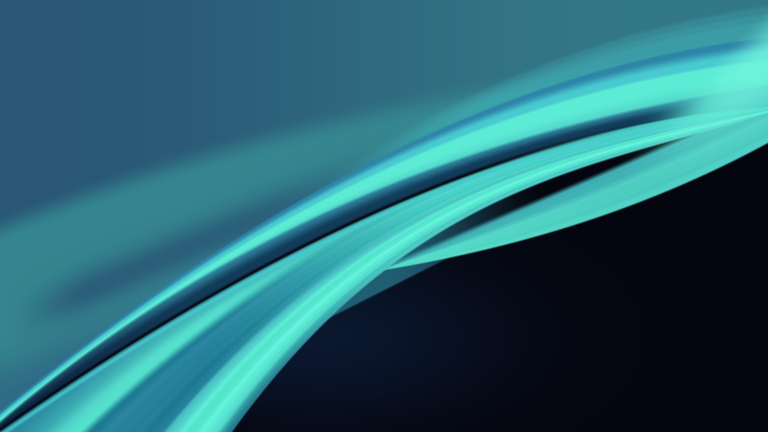
This background is drawn by a Shadertoy shader. Its source:

```glsl
// Draws sweeping translucent turquoise ribbons between a hazy blue sky and a dark corner.

const vec3 BLUE   = vec3(0.16, 0.34, 0.46);
const vec3 TEAL   = vec3(0.21, 0.54, 0.57);
const vec3 AQUA   = vec3(0.26, 0.72, 0.74);
const vec3 BRIGHT = vec3(0.36, 0.92, 0.83);
const vec3 NAVY   = vec3(0.04, 0.09, 0.18);
const vec3 NIGHT  = vec3(0.015, 0.02, 0.055);

// Cubic through four heights at x = 0, 1/3, 2/3 and 1.
float curve(float x, vec4 heights) {
    float t = 3.0 * x;
    float a = t - 1.0, b = t - 2.0, c = t - 3.0;
    return dot(heights, vec4(-a * b * c / 6.0, t * b * c / 2.0,
                             -t * a * c / 2.0, t * a * b / 6.0));
}

// Coverage of the area under an edge, with extra softness.
float below(float y, float edge, float soft) {
    float w = fwidth(y - edge) * 0.75 + soft;
    return smoothstep(-w, w, edge - y);
}

// Position across a band: 0 at its top, 1 at its bottom.
float across(float y, float top, float bottom) {
    return clamp((top - y) / max(top - bottom, 0.002), 0.0, 1.0);
}

float bell(float d, float width) {
    d /= width;
    return exp(-d * d);
}

// Fine silky streaks from layered sines.
float strands(float s, float x) {
    float sum = 0.0, amp = 0.5, freq = 13.0;
    for (int i = 0; i < 3; i++) {
        sum += amp * sin(freq * s + 2.0 * x + float(i) * 1.7);
        freq *= 1.9;
        amp *= 0.6;
    }
    return sum;
}

vec3 hazySky(vec2 p) {
    vec3 col = mix(BLUE, vec3(0.20, 0.47, 0.53), smoothstep(0.05, 0.85, p.x));
    float veil = curve(p.x, vec4(0.47, 0.67, 0.80, 0.89));
    col = mix(col, TEAL, 0.9 * below(p.y, veil, 0.035));
    float crease = 0.243 + 0.75 * p.x;
    float reach = smoothstep(0.0, 0.12, p.x) * (1.0 - smoothstep(0.3, 0.58, p.x));
    col = mix(col, BLUE, 0.85 * reach * bell(p.y - crease, 0.05));
    return mix(col, BLUE * 1.1, 0.7 * below(p.y, crease - 0.1, 0.07));
}

vec3 darkCorner(vec2 p) {
    float glow = bell(length((p - vec2(0.42, 0.22)) * vec2(1.0, 1.2)), 0.24);
    return mix(NIGHT, NAVY, glow);
}

// Teal hollow with a bright fan of light rising from the lower left.
vec3 hollow(vec2 p, float line, float foldTop) {
    float x = p.x, y = p.y;
    vec3 col = mix(vec3(0.14, 0.50, 0.60), vec3(0.29, 0.83, 0.78), smoothstep(0.25, 0.62, x));
    float fan = curve(x, vec4(-0.204, 0.322, 0.618, 0.75));
    float width = mix(0.10, 0.025, smoothstep(0.0, 0.5, x));
    float light = bell(max(y - fan, 0.0), width) * (1.0 - below(y, fan, 0.012));
    col = mix(col, BRIGHT, light * (1.0 - smoothstep(0.25, 0.6, x)));
    col += 0.035 * strands(across(y, line, foldTop), x);
    return mix(col, AQUA * 1.1, 0.8 * bell(y - line + 0.014, 0.006));
}

void mainImage(out vec4 fragColor, in vec2 fragCoord) {
    vec2 p = fragCoord / iResolution.xy;
    float x = p.x, y = p.y;

    // Edges from the sky down to the dark corner.
    float sheer      = curve(x, vec4(-0.10, 0.47, 0.82, 0.985));
    float outer      = curve(x, vec4(0.046, 0.475, 0.769, 0.912));
    float stripeTop  = curve(x, vec4(0.032, 0.451, 0.727, 0.861));
    float stripeEnd  = curve(x, vec4(0.023, 0.428, 0.671, 0.803));
    float line       = curve(x, vec4(0.005, 0.373, 0.632, 0.752));
    float foldTop    = curve(x, vec4(-0.574, 0.225, 0.595, 0.745));
    float foldEnd    = curve(x, vec4(-1.10, 0.074, 0.549, 0.738));
    float wingTop    = curve(x, vec4(-0.093, 0.241, 0.509, 0.769));
    float wingEnd    = curve(x, vec4(0.292, 0.336, 0.4375, 0.669));
    float right      = smoothstep(0.45, 0.9, x);

    // Sky and sheer veils.
    vec3 col = hazySky(p);
    for (int i = 0; i < 3; i++) {
        float veil = mix(sheer, outer, float(i) * 0.24);
        col = mix(col, AQUA, 0.24 * smoothstep(0.4, 0.65, x) * below(y, veil, 0.004));
    }

    // Upper ribbon: blue rim, bright stripe, blue groove.
    float s = across(y, outer, stripeTop);
    vec3 rim = mix(vec3(0.18, 0.52, 0.66), AQUA * 1.1, smoothstep(0.15, 0.75, s));
    col = mix(col, rim, below(y, outer, 0.001));
    s = across(y, stripeTop, stripeEnd);
    vec3 stripe = mix(BRIGHT, AQUA, 0.35 * smoothstep(0.5, 1.0, s));
    col = mix(col, stripe, below(y, stripeTop, 0.002));
    s = across(y, stripeEnd, line);
    vec3 groove = mix(vec3(0.18, 0.50, 0.60), vec3(0.07, 0.23, 0.35), smoothstep(0.0, 0.65, s));
    groove = mix(groove, NAVY, 0.6 * (1.0 - smoothstep(0.0, 0.3, x)));
    groove = mix(groove, AQUA, smoothstep(0.82, 0.95, x));
    col = mix(col, groove, below(y, stripeEnd, 0.003));

    // Inner hollow, parted from the groove by a dark thread.
    col = mix(col, hollow(p, line, foldTop), below(y, line, 0.001));
    col = mix(col, NIGHT, 0.95 * bell(y - line, 0.005) * (1.0 - smoothstep(0.6, 0.9, x)));

    // Main fold.
    s = across(y, foldTop, foldEnd);
    vec3 fold = mix(AQUA, BRIGHT, smoothstep(0.0, 0.25, s) * (1.0 - 0.7 * smoothstep(0.5, 1.0, s)));
    fold = mix(fold, vec3(0.13, 0.45, 0.54), smoothstep(0.7, 1.0, s) * (1.0 - smoothstep(0.3, 0.55, x)));
    fold += 0.045 * strands(s, x);
    col = mix(col, fold, below(y, foldTop, 0.003));

    // Dark corner, thin blue facet and lower wing.
    vec3 under = darkCorner(p);
    float facet = (1.0 - below(y, -0.121 + 0.898 * x, 0.001)) * (1.0 - smoothstep(0.5, 0.72, x));
    under = mix(under, vec3(0.14, 0.42, 0.50), 0.85 * facet);
    s = across(y, wingTop, wingEnd);
    vec3 wing = mix(AQUA * 0.95, BRIGHT * 0.95, smoothstep(0.1, 0.6, s) * (1.0 - 0.4 * right));
    wing += 0.025 * strands(s, x);
    float aboveWingEnd = 1.0 - below(y, wingEnd, 0.001);
    under = mix(under, wing, below(y, wingTop, 0.006) * aboveWingEnd);
    col = mix(col, under, below(y, foldEnd, 0.001));

    // Pale light where the wing crosses the ribbons at the right.
    float flare = below(y, 0.653 + 1.67 * (x - 0.833), 0.05) * aboveWingEnd;
    flare *= smoothstep(0.78, 0.98, x) * smoothstep(0.0, 0.16, y - wingEnd);
    col = mix(col, vec3(0.45, 0.96, 0.86), 0.75 * flare);

    fragColor = vec4(clamp(col, 0.0, 1.0), 1.0);
}
```
